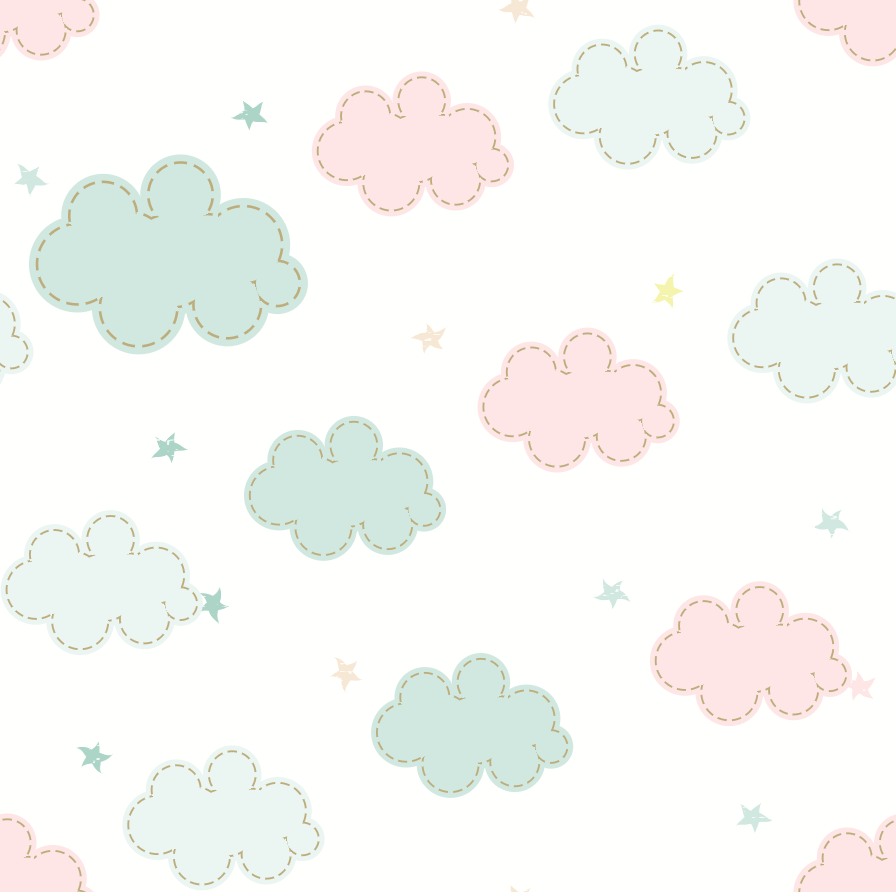
This pattern is drawn by a Shadertoy shader. Its source:

```glsl
// Seamless nursery print: stitched clouds and small hand-cut stars on white.
// Clouds sit on a jittered wrapping lattice, stars fill the gaps between them;
// each cloud is a union of round lobes with dashes running along its inner edge.

#define CLOUD_COUNT 11
#define STAR_COUNT 13
#define CLOUD_SIZE 0.131
#define BIG_SCALE 1.38
#define STAR_SIZE 0.0195
#define JITTER 0.05
#define STITCH_INSET 0.05
#define STITCH_PERIOD 0.125
#define STITCH_LENGTH 0.08
#define STITCH_WIDTH 0.016

const float TAU = 6.2831853;
const vec3 PAPER  = vec3(1.0, 1.0, 0.998);
const vec3 PINK   = vec3(0.992, 0.902, 0.898);
const vec3 MINT   = vec3(0.818, 0.910, 0.880);
const vec3 PALE   = vec3(0.920, 0.960, 0.950);
const vec3 SAGE   = vec3(0.680, 0.835, 0.780);
const vec3 BEIGE  = vec3(0.970, 0.910, 0.835);
const vec3 LEMON  = vec3(0.955, 0.955, 0.680);
const vec3 THREAD = vec3(0.740, 0.680, 0.490);

// Lobes as centre x, centre y, radius; the last three fill the body.
const vec3 LOBES[10] = vec3[10](
    vec3(-0.56, -0.06, 0.30), vec3(-0.40, 0.24, 0.26), vec3(0.08, 0.37, 0.25),
    vec3(0.47, 0.06, 0.29), vec3(0.68, -0.18, 0.19), vec3(0.37, -0.31, 0.26),
    vec3(-0.18, -0.33, 0.29),
    vec3(-0.26, -0.02, 0.34), vec3(0.24, -0.02, 0.32), vec3(0.02, -0.04, 0.34));

float hash(vec2 p) {
    return fract(sin(dot(p, vec2(127.1, 311.7))) * 43758.5453);
}

vec2 hash2(float n) {
    return vec2(hash(vec2(n, 1.7)), hash(vec2(n, 5.3)));
}

float noise(vec2 p) {
    vec2 i = floor(p), f = fract(p);
    f = f * f * (3.0 - 2.0 * f);
    return mix(mix(hash(i), hash(i + vec2(1, 0)), f.x),
               mix(hash(i + vec2(0, 1)), hash(i + vec2(1, 1)), f.x), f.y);
}

// Shortest offset on the wrapping tile, in units of canvas height.
vec2 wrapOffset(vec2 uv, vec2 centre) {
    vec2 d = uv - centre;
    return (d - round(d)) * vec2(iResolution.x / iResolution.y, 1.0);
}

// Lattice with an integer generator, so that it repeats on the tile.
vec2 latticePoint(float i) {
    return vec2(3.0 * i, i) / float(CLOUD_COUNT);
}

float coverage(float d, float pixel) {
    return clamp(0.5 - d / pixel, 0.0, 1.0);
}

// x: distance to the cloud outline, y: distance to the nearest stitch.
vec2 cloud(vec2 p) {
    float d = 1e3;
    vec3 nearest = LOBES[0];
    for (int k = 0; k < 10; k++) {
        float lobe = length(p - LOBES[k].xy) - LOBES[k].z;
        if (lobe < d) { d = lobe; nearest = LOBES[k]; }
    }
    vec2 q = p - nearest.xy;
    float dashes = round(TAU * (nearest.z - STITCH_INSET) / STITCH_PERIOD);
    float along = abs(fract(atan(q.y, q.x) / TAU * dashes) - 0.5) * STITCH_PERIOD;
    float stitch = max(abs(d + STITCH_INSET) - 0.5 * STITCH_WIDTH,
                       along - 0.5 * STITCH_LENGTH);
    return vec2(d, stitch);
}

// Five slim arms, slightly bent and uneven.
float star(vec2 p, float seed) {
    float r = length(p);
    float angle = atan(p.y, p.x) + seed * TAU + 0.12 * sin(4.0 * r + seed * 20.0);
    r *= 1.0 + 0.12 * sin(2.0 * angle + seed * 40.0);
    float sector = TAU / 5.0;
    float a = abs(mod(angle + 0.5 * sector, sector) - 0.5 * sector);
    vec2 tip = vec2(1.0, 0.0);
    vec2 side = 0.43 * vec2(cos(0.5 * sector), sin(0.5 * sector)) - tip;
    return dot(r * vec2(cos(a), sin(a)) - tip, normalize(vec2(side.y, -side.x)));
}

void mainImage(out vec4 fragColor, in vec2 fragCoord) {
    vec2 uv = fragCoord / iResolution.xy;
    float pixel = 1.0 / iResolution.y;
    vec3 col = PAPER;

    // Stars in the gaps of the lattice, with a few bare flecks
    for (int s = 0; s < STAR_COUNT; s++) {
        float id = float(s);
        vec2 gap = s < CLOUD_COUNT ? vec2(1.33, 1.67) : vec2(-0.33, 2.33);
        vec2 centre = latticePoint(id) + gap / float(CLOUD_COUNT);
        centre += (hash2(id + 40.0) - 0.5) * JITTER;
        vec2 p = wrapOffset(uv, centre) / STAR_SIZE;
        float seed = hash(vec2(id, 9.1));
        int kind = s % 4;
        vec3 tint = kind == 0 ? SAGE : kind == 1 ? BEIGE : MINT;
        if (s == 6) tint = LEMON;
        if (s == 11) tint = PINK;
        float fleck = smoothstep(0.80, 0.92, noise(p * vec2(4.0, 9.0) + id * 17.0));
        float shape = coverage(star(p, seed) * STAR_SIZE, pixel);
        col = mix(col, tint, shape * (1.0 - 0.8 * fleck));
    }

    // Clouds, the big one last so that it lies on top
    for (int i = 0; i < CLOUD_COUNT; i++) {
        int j = (i + 9) % CLOUD_COUNT;
        float id = float(j);
        float size = CLOUD_SIZE * (i == CLOUD_COUNT - 1 ? BIG_SCALE : 1.0);
        vec2 centre = latticePoint(id) + (hash2(id) - 0.5) * JITTER;
        vec2 d = cloud(wrapOffset(uv, centre) / size) * size;
        vec3 tint = j % 3 == 0 ? PINK : j % 3 == 1 ? PALE : MINT;
        col = mix(col, tint, coverage(d.x, pixel));
        col = mix(col, THREAD, coverage(d.y, pixel));
    }
    fragColor = vec4(col, 1.0);
}
```
